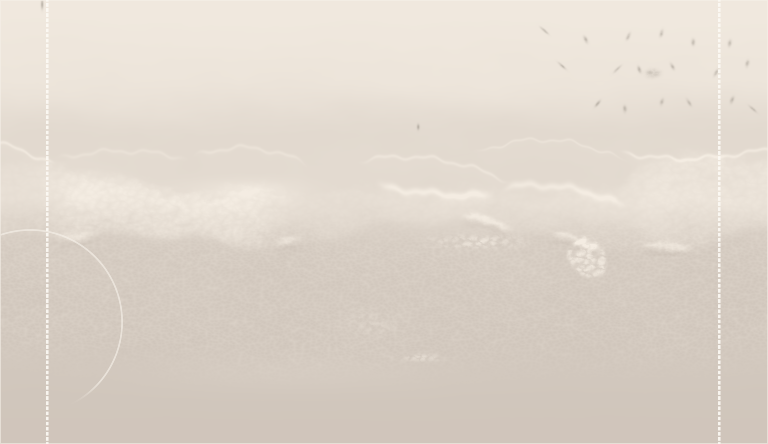
Write a WebGL 1 fragment shader that draws this texture.

```glsl
precision highp float;
uniform vec2 u_resolution;

vec2 hash2(vec2 p) {
  return fract(sin(vec2(dot(p, vec2(12.7, 31.1)), dot(p, vec2(26.9, 18.3)))) * 437.5);
}

// Distance to the nearest scattered cell centre
float cells(vec2 p) {
  vec2 base = floor(p), f = fract(p);
  float nearest = 2.0;
  for (int j = -1; j <= 1; j++)
    for (int i = -1; i <= 1; i++) {
      vec2 o = vec2(float(i), float(j));
      vec2 d = o + hash2(base + o) - f;
      nearest = min(nearest, dot(d, d));
    }
  return sqrt(nearest);
}

// Soft drifting variation, about -1 to 1
float swell(vec2 p) {
  float sum = 0.0, amp = 0.5;
  for (int i = 0; i < 5; i++) {
    sum += amp * sin(p.x + 1.3 * sin(p.y)) * cos(p.y + 0.8 * sin(p.x * 0.7));
    p = mat2(1.5, 1.1, -1.1, 1.5) * p + 1.7;
    amp *= 0.62;
  }
  return sum;
}

float band(float x, float lo, float hi, float soft) {
  return smoothstep(lo - soft, lo + soft, x) * (1.0 - smoothstep(hi - soft, hi + soft, x));
}

// Bowed foam line with a faint sheet of water below it
float crest(vec2 p, vec2 a, vec2 b, float bow, float width) {
  float t = (p.x - a.x) / (b.x - a.x);
  float y = mix(a.y, b.y, t) + bow * 4.0 * t * (1.0 - t);
  float d = p.y - y - 0.004 * sin(p.x * 60.0) - 0.002 * sin(p.x * 143.0);
  float sheet = 0.25 * (1.0 - smoothstep(-0.004, 0.004, d)) * exp(min(d, 0.0) * 30.0);
  return band(t, 0.08, 0.92, 0.08) * (exp(-d * d / (width * width)) + sheet);
}

float spot(vec2 p, vec2 c, vec2 radius) {
  vec2 d = (p - c) / radius;
  return exp(-dot(d, d));
}

void main() {
  vec2 p = gl_FragCoord.xy / u_resolution.y;
  float right = u_resolution.x / u_resolution.y;
  float px = 1.0 / u_resolution.y;
  float broad = swell(p * vec2(7.0, 16.0));
  float fine = swell(p * vec2(60.0, 95.0));
  float clots = 1.0 - cells(p * vec2(58.0, 75.0) + fine * 0.5);
  float grain = cells(p * vec2(105.0, 150.0) + broad) - 0.5;

  // Pale dry sand, wet slope and darker water
  float y = p.y + broad * 0.012;
  float tone = mix(0.03, 0.17, smoothstep(0.05, 0.3, y));
  tone = mix(tone, 0.25, smoothstep(0.3, 0.48, y));
  tone = mix(tone, 0.56, smoothstep(0.45, 0.56, y));
  tone = mix(tone, 0.86, smoothstep(0.69, 0.83, y));
  tone += 0.1 * smoothstep(0.8, 1.0, y) + 0.025 * broad * band(p.y, 0.2, 0.9, 0.08);

  // Rippled water, fading to a smooth floor
  float ripple = band(p.y + 0.02 * broad, 0.2 - 0.05 * p.x * (1.0 - p.x / right), 0.49, 0.06);
  tone += ripple * (0.22 * grain + 0.06 * fine);
  tone += 0.1 * spot(p, vec2(0.68, 0.16), vec2(0.3, 0.045));

  // Broken surf with an uneven lower rim
  float rim = 0.465 + 0.035 * smoothstep(0.2, 0.8, p.x) * sin(7.0 * p.x - 5.4)
    + 0.008 * sin(p.x * 31.0) + 0.006 * fine;
  float top = 0.578 + 0.055 * (1.0 - smoothstep(0.12, 0.4, p.x))
    + 0.075 * smoothstep(1.37, 1.46, p.x) + 0.008 * sin(p.x * 25.0);
  float surf = smoothstep(rim - 0.01, rim + 0.025, p.y)
    * (1.0 - smoothstep(top - 0.035, top + 0.01, p.y + 0.01 * fine));
  float density = 0.16 + 0.25 * band(p.x, 0.13, 0.62, 0.06) + 0.1 * smoothstep(1.4, 1.5, p.x);
  tone += surf * density * (0.5 + 0.55 * clots + 0.35 * broad);
  tone += 0.25 * spot(p, vec2(0.55, 0.575), vec2(0.13, 0.022))
    + 0.2 * spot(p, vec2(0.2, 0.57), vec2(0.1, 0.045));
  float lip = band(p.x, 1.0, 1.62, 0.05) * smoothstep(-0.5, 0.6, sin(p.x * 31.0 - 1.0));
  lip += spot(vec2(p.x, 0.0), vec2(0.17, 0.0), vec2(0.04, 1.0))
    + spot(vec2(p.x, 0.0), vec2(0.65, 0.0), vec2(0.025, 1.0));
  float fromRim = p.y - rim;
  tone += lip * (0.45 * exp(-pow((fromRim - 0.008) / 0.008, 2.0))
    - 0.13 * exp(-pow((fromRim + 0.008) / 0.006, 2.0)));

  // Overlapping wave crests
  float foam = 0.17 * crest(p, vec2(0.12, 0.64), vec2(0.43, 0.64), 0.02, 0.004);
  foam += 0.2 * crest(p, vec2(0.43, 0.645), vec2(0.7, 0.625), 0.032, 0.004);
  foam += 0.25 * crest(p, vec2(0.8, 0.635), vec2(1.16, 0.583), 0.033, 0.004);
  foam += 0.2 * crest(p, vec2(1.06, 0.65), vec2(1.42, 0.63), 0.045, 0.003);
  foam += 0.33 * crest(p, vec2(1.39, 0.66), vec2(1.64, 0.65), -0.012, 0.004);
  foam += 0.33 * crest(p, vec2(1.6, 0.645), vec2(1.78, 0.67), 0.0, 0.004);
  foam += 0.33 * crest(p, vec2(-0.03, 0.69), vec2(0.13, 0.63), 0.0, 0.004);
  foam += 0.4 * crest(p, vec2(0.84, 0.585), vec2(1.12, 0.56), -0.008, 0.008);
  foam += 0.36 * crest(p, vec2(1.12, 0.575), vec2(1.42, 0.53), 0.026, 0.008);
  tone += foam;

  // Loose foam patches
  float patches = spot(p, vec2(1.08, 0.455), vec2(0.09, 0.014))
    + 0.8 * spot(p, vec2(0.95, 0.195), vec2(0.05, 0.008))
    + 0.4 * spot(p, vec2(0.84, 0.27), vec2(0.06, 0.025));
  tone += patches * 0.55 * smoothstep(0.35, 0.85, clots);
  vec2 c = (p - vec2(1.32, 0.42)) * vec2(1.0, 0.9);
  c.x += min(c.y, 0.0) * 0.4;
  float clump = 1.0 - smoothstep(0.034, 0.048, length(c) + 0.005 * fine);
  tone += clump * (0.12 + 0.55 * smoothstep(0.3, 0.9, clots));

  vec3 color = mix(vec3(0.81, 0.77, 0.73), vec3(0.947, 0.917, 0.877), clamp(tone, 0.0, 1.06));

  // Small dark specks on the sand
  float specks = 0.0;
  for (int i = 0; i < 18; i++) {
    float n = float(i), row = floor(n / 6.0), k = mod(n, 6.0);
    vec2 jitter = hash2(vec2(n, 4.0)) - 0.5;
    vec2 at = vec2(1.25 + 0.078 * k + 0.04 * row, 0.92 - 0.075 * row) + jitter * vec2(0.05, 0.035);
    vec2 d = p - at;
    d.x -= d.y * jitter.x * 2.0;
    specks += spot(d, vec2(0.0), vec2(0.004, 0.007)) * (0.4 + 0.6 * clots);
  }
  specks += spot(p, vec2(1.47, 0.835), vec2(0.014, 0.008)) * clots;
  specks += spot(p, vec2(0.942, 0.714), vec2(0.003, 0.006)) + spot(p, vec2(0.095, 0.99), vec2(0.003, 0.01));
  color = mix(color, vec3(0.61, 0.58, 0.54), 0.6 * min(specks, 1.0));

  // Fine arc, dotted guides and pale border
  vec2 r = p - vec2(0.068, 0.275);
  float arc = 1.0 - smoothstep(0.0008, 0.0008 + px, abs(length(r) - 0.207));
  arc *= smoothstep(-0.19, -0.13, r.y) * step(-0.07, r.x);
  float guide = min(abs(p.x - 0.0615 * right), abs(p.x - 0.9365 * right));
  float dots = 1.0 - smoothstep(0.0018, 0.0018 + px, guide);
  dots *= smoothstep(0.15, 0.45, abs(fract(p.y / 0.0115) - 0.5) * 2.0);
  float edge = min(min(p.x, right - p.x), min(p.y, 1.0 - p.y));
  float border = 1.0 - smoothstep(0.001, 0.001 + px, edge);
  color = mix(color, vec3(0.96, 0.94, 0.91), max(0.65 * arc, 0.6 * border));
  color = mix(color, vec3(0.99, 0.98, 0.96), 0.9 * dots);
  gl_FragColor = vec4(color, 1.0);
}
```
